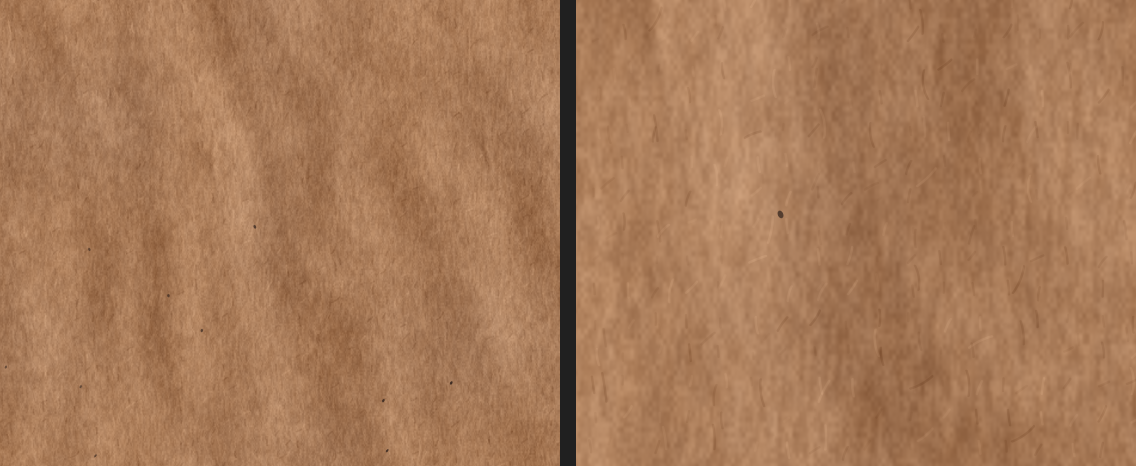
Left: the whole. Right: its middle third, enlarged.
Write a Shadertoy shader that draws this texture.

```glsl
// Crumpled brown kraft paper: soft, mostly upright folds lit from the side,
// a few sharp creases, cloudy mottling, fine vertical pulp grain,
// scattered hair-like fibres and some dark specks.

#define PAPER_MID   vec3(0.660, 0.482, 0.347)
#define TONE_STEP   vec3(0.040, 0.040, 0.0375)
#define SPECK_COLOR vec3(0.17, 0.12, 0.10)
#define FOLD_SCALE  vec2(4.6, 1.8)
#define FOLD_DEPTH  2.7
#define CLOUD_DEPTH 0.75
#define GRAIN_DEPTH 1.0
#define FIBRE_DEPTH 1.3
#define CREASES     4
#define SPECKS      10

float hash(vec2 p) {
    vec3 q = fract(p.xyx * 0.1031);
    q += dot(q, q.yzx + 33.33);
    return fract((q.x + q.y) * q.z);
}

vec2 hash2(vec2 p) {
    return vec2(hash(p), hash(p + 71.7));
}

// Value noise, -1 to 1
float valueNoise(vec2 p) {
    vec2 i = floor(p), f = fract(p);
    f = f * f * (3.0 - 2.0 * f);
    float low  = mix(hash(i), hash(i + vec2(1, 0)), f.x);
    float high = mix(hash(i + vec2(0, 1)), hash(i + vec2(1, 1)), f.x);
    return 2.0 * mix(low, high, f.y) - 1.0;
}

float cornerSlope(vec2 cell, vec2 offset) {
    float a = 6.2832 * hash(cell);
    return dot(vec2(cos(a), sin(a)), offset);
}

// Gradient noise, smooth enough for relief
float gradientNoise(vec2 p) {
    vec2 i = floor(p), f = fract(p);
    vec2 u = f * f * f * (f * (f * 6.0 - 15.0) + 10.0);
    vec2 e = vec2(1, 0);
    float low  = mix(cornerSlope(i, f), cornerSlope(i + e, f - e), u.x);
    float high = mix(cornerSlope(i + e.yx, f - e.yx), cornerSlope(i + 1.0, f - 1.0), u.x);
    return mix(low, high, u.y);
}

// Height of the crumpled sheet; folds lean more towards the right side
float sheetHeight(vec2 p) {
    vec2 q = p;
    q.x += (0.08 + 0.30 * p.x) * p.y;
    q += 0.07 * vec2(gradientNoise(p * 3.1 + 5.3), gradientNoise(p * 2.7 + 19.1));
    float h = gradientNoise(q * FOLD_SCALE + 11.4);
    h += 0.45 * gradientNoise(q * FOLD_SCALE * vec2(1.9, 2.3) + 37.2);
    return h + 0.12 * gradientNoise(q * FOLD_SCALE * vec2(4.0, 5.5) + 3.8);
}

// Side light: height difference across the sheet
float foldLight(vec2 p) {
    vec2 e = vec2(0.028, 0.010);
    return sheetHeight(p + e) - sheetHeight(p - e);
}

// Short bent pinches, dark on one flank and bright on the other
float creaseLight(vec2 p) {
    float light = 0.0;
    for (int i = 0; i < CREASES; i++) {
        vec2 r = hash2(vec2(float(i), 8.0));
        vec2 d = p - vec2(0.10 + 0.29 * float(i) + 0.08 * r.x, 0.58 + 0.16 * r.y);
        d.x += (r.x - 0.5) * 0.5 * d.y - 3.0 * d.y * d.y;
        float reach = exp(-pow(d.y / (0.030 + 0.025 * r.y), 2.0));
        float x = d.x / 0.008;
        light += reach * (0.4 + r.x) * 2.2 * x * exp(-0.8 * x * x);
    }
    return light;
}

// One hair-like fibre per cell, mostly upright; positive is pale
float fibres(vec2 p, float scale, float pixel) {
    vec2 cell = floor(p * scale);
    vec2 r = hash2(cell + scale);
    vec2 s = hash2(cell + scale + 29.3);
    vec2 d = (fract(p * scale) - 0.35 - 0.3 * r) / scale;
    float a = (s.x - 0.5) * 2.4 * s.x;
    d = mat2(cos(a), sin(a), -sin(a), cos(a)) * d;
    d.x += (r.y - 0.5) * 40.0 * d.y * d.y;
    d.y -= clamp(d.y, -0.28 * s.y / scale, 0.28 * s.y / scale);
    float line = 1.0 - smoothstep(0.0004, 0.0004 + 1.3 * pixel, length(d));
    return line * (r.x < 0.6 ? -1.0 : 0.8) * s.y;
}

float speckCover(vec2 p, float aspect, float pixel) {
    float cover = 0.0;
    for (int i = 0; i < SPECKS; i++) {
        vec2 r = hash2(vec2(float(i), 53.0));
        vec2 d = p - r * vec2(aspect, 0.72);
        d.x += (r.y - 0.5) * d.y;
        float size = 0.0010 + 0.0018 * r.x * r.y;
        float dist = length(d * vec2(1.0, 0.75));
        cover = max(cover, (0.5 + 0.4 * r.x) * (1.0 - smoothstep(size, size + 1.2 * pixel, dist)));
    }
    return cover;
}

void mainImage(out vec4 fragColor, in vec2 fragCoord) {
    float pixel = 1.0 / iResolution.y;
    vec2 p = fragCoord * pixel;

    // Broad shading, in steps of paper tone
    float tone = FOLD_DEPTH * foldLight(p) + creaseLight(p);
    tone += CLOUD_DEPTH * (0.6 * valueNoise(p * vec2(15, 11) + 4.0) + 0.5 * valueNoise(p * vec2(38, 27)));

    // Pulp grain, drawn out along the sheet
    vec2 g = p + 0.004 * vec2(valueNoise(p * 24.0), valueNoise(p * 21.0 + 9.0));
    float grain = 0.95 * valueNoise(g * vec2(230, 70)) + 0.45 * valueNoise(g * vec2(95, 48) + 7.0);
    grain += 0.75 * valueNoise(p * vec2(390, 270) + 13.0);
    tone += GRAIN_DEPTH * grain;
    tone += FIBRE_DEPTH * (fibres(p, 27.0, pixel) + fibres(p + 0.37, 44.0, pixel));

    // Slightly warmer and greyer patches
    float warmth = valueNoise(p * vec2(7, 4) + 2.0) + 0.6 * valueNoise(p * vec2(120, 60));
    vec3 color = PAPER_MID + TONE_STEP * tone + warmth * vec3(0.005, -0.001, -0.008);
    color = mix(color, SPECK_COLOR, speckCover(p, iResolution.x * pixel, pixel));
    fragColor = vec4(clamp(color, 0.0, 1.0), 1.0);
}
```
